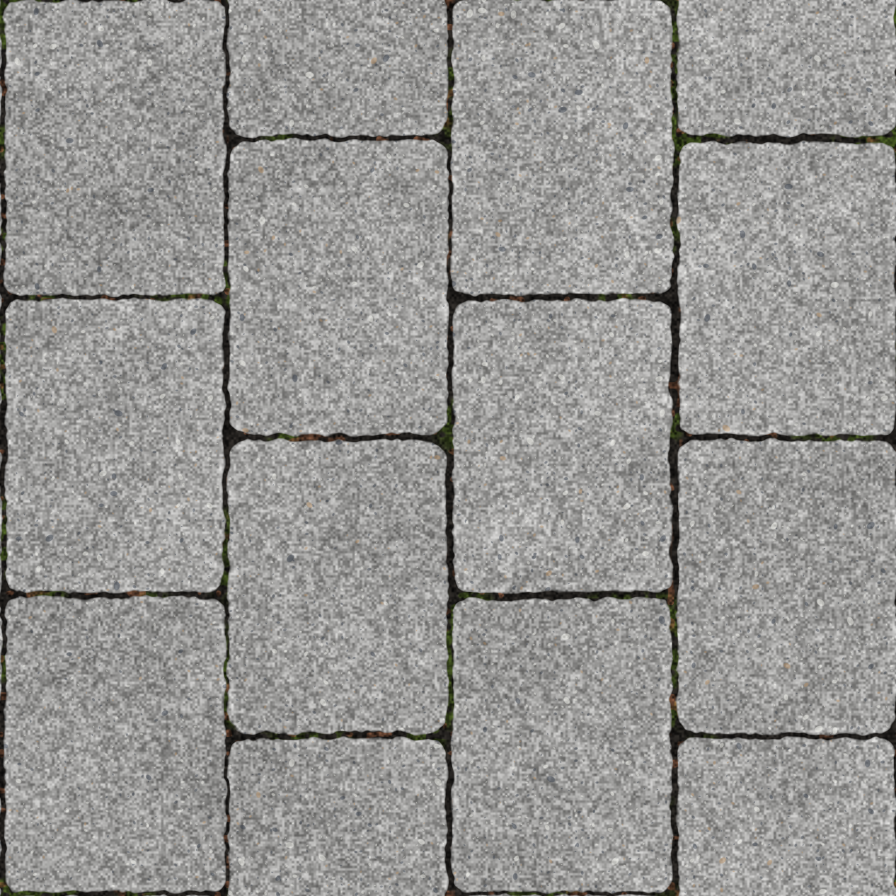
A Shadertoy shader for this texture:

```glsl
// Worn grey concrete pavers in offset columns, with dark mossy joints.

const vec2  GRID         = vec2(4.0, 3.0);   // stones across and down
const vec2  GRID_SHIFT   = vec2(0.003, 0.002);
const float ODD_OFFSET   = 0.53;             // slide of odd columns, in stones
const float JOINT_HALF   = 0.0029;
const float SIZE_JITTER  = 0.0016;
const float PLACE_JITTER = 0.0022;
const float EDGE_WOBBLE  = 0.0045;
const float CORNER_MIN   = 0.010;
const float CORNER_MAX   = 0.024;
const float FINE_GRAIN   = 0.31;
const float COARSE_GRAIN = 0.16;
const float STONE_TONE   = 0.045;

const vec3 CONCRETE = vec3(0.610, 0.608, 0.602);
const vec3 CHALK    = vec3(0.84, 0.84, 0.82);
const vec3 SLATE    = vec3(0.36, 0.38, 0.41);
const vec3 TAN      = vec3(0.68, 0.58, 0.47);
const vec3 SOIL     = vec3(0.14, 0.13, 0.12);
const vec3 MOSS     = vec3(0.24, 0.31, 0.11);
const vec3 RUST     = vec3(0.46, 0.29, 0.20);

// Sine-free hash: three values in 0..1 per cell
vec3 hash3(vec2 cell) {
    vec3 q = fract(cell.xyx * vec3(0.1031, 0.1030, 0.0973));
    q += dot(q, q.yxz + 33.33);
    return fract((q.xxy + q.yzz) * q.zyx);
}

// Value noise that wraps over the unit square
float noise(vec2 p, float freq) {
    vec2 cell = floor(p * freq);
    vec2 f = fract(p * freq);
    f = f * f * (3.0 - 2.0 * f);
    vec2 lo = mod(cell, freq) + freq;
    vec2 hi = mod(cell + 1.0, freq) + freq;
    return mix(mix(hash3(lo).x, hash3(vec2(hi.x, lo.y)).x, f.x),
               mix(hash3(vec2(lo.x, hi.y)).x, hash3(hi).x, f.x), f.y);
}

float roundedBox(vec2 p, vec2 halfSize, float radius) {
    vec2 q = abs(p) - halfSize + radius;
    return length(max(q, 0.0)) + min(max(q.x, q.y), 0.0) - radius;
}

// Scatter one tilted oval pebble in some cells; rgb is colour, a is coverage
vec4 pebbles(vec2 p, float freq, float density, float pixel) {
    vec2 cell = mod(floor(p * freq), freq) + 2.0 * freq;
    vec3 place = hash3(cell);
    vec3 kind = hash3(cell + 71.0);
    vec2 q = fract(p * freq) - mix(vec2(0.32), vec2(0.68), place.xy);
    float angle = 6.2832 * kind.x;
    vec2 axis = vec2(cos(angle), sin(angle));
    q = vec2(dot(q, axis), dot(q, vec2(-axis.y, axis.x)) * 1.45);
    float radius = mix(0.10, 0.27, kind.y * kind.y);
    float soft = max(pixel * freq, 0.03);
    float cover = 1.0 - smoothstep(-soft, soft, length(q) - radius);
    vec3 colour = kind.z < 0.48 ? CHALK : kind.z < 0.87 ? SLATE : TAN;
    return vec4(colour, cover * step(place.z, density));
}

void mainImage(out vec4 fragColor, in vec2 fragCoord) {
    float pixel = 1.0 / iResolution.y;
    vec2 p = fragCoord * pixel;

    // Ragged edges
    vec2 wobble = vec2(noise(p, 60.0), noise(p + 0.37, 60.0)) - 0.5;
    wobble += 0.6 * (vec2(noise(p, 150.0), noise(p + 0.61, 150.0)) - 0.5);
    vec2 g = (p - GRID_SHIFT + EDGE_WOBBLE * wobble) * GRID;

    // Stone layout
    float column = floor(g.x);
    g.y -= ODD_OFFSET * mod(column, 2.0);
    vec2 id = mod(vec2(column, floor(g.y)), GRID);
    vec3 vary = hash3(id + 11.0);
    vec3 shift = hash3(id + 47.0);
    vec2 local = (fract(g) - 0.5) / GRID - PLACE_JITTER * (shift.xy - 0.5);
    vec2 halfSize = 0.5 / GRID - JOINT_HALF - SIZE_JITTER * (shift.z - 0.5);
    float d = roundedBox(local, halfSize, mix(CORNER_MIN, CORNER_MAX, vary.x));

    // Concrete face: grain, stains and tone of each stone
    float fine = noise(p, 370.0) - 0.5;
    float coarse = noise(p, 170.0) - 0.5;
    float tone = FINE_GRAIN * fine + COARSE_GRAIN * coarse
               + STONE_TONE * (vary.y - 0.5)
               + 0.06 * (noise(p, 7.0) - 0.5) + 0.05 * (noise(p, 38.0) - 0.5);
    vec3 face = CONCRETE + tone;

    // Aggregate: many small flecks, fewer large pebbles
    vec4 fleck = pebbles(p, 130.0, mix(0.22, 0.42, vary.z), pixel);
    vec4 pebble = pebbles(p + 0.29, 56.0, mix(0.08, 0.34, vary.z), pixel);
    face = mix(face, fleck.rgb + 0.4 * tone, 0.70 * fleck.a);
    face = mix(face, pebble.rgb + 0.4 * tone, 0.75 * pebble.a);

    // Chipped pale rim, darkening right at the joint
    float rim = smoothstep(-0.010, -0.003, d);
    face += 0.13 * rim * (noise(p, 85.0) - 0.25);
    face *= 1.0 - 0.22 * smoothstep(-0.0025, 0.0, d);

    // Joint: soil, patches of moss and rusty crumbs
    float mossy = smoothstep(0.54, 0.75, noise(p, 19.0));
    mossy *= smoothstep(0.25, 0.60, noise(p, 140.0));
    vec3 joint = mix(SOIL, MOSS, 0.85 * mossy);
    float crumb = smoothstep(0.72, 0.85, noise(p + 0.43, 95.0));
    joint = mix(joint, RUST, 0.65 * crumb);
    joint *= 0.85 + 0.9 * fine + 0.6 * coarse;

    float soft = max(pixel, 0.0009);
    vec3 colour = mix(face, joint, smoothstep(-soft, soft, d));
    fragColor = vec4(clamp(colour, 0.0, 1.0), 1.0);
}
```
